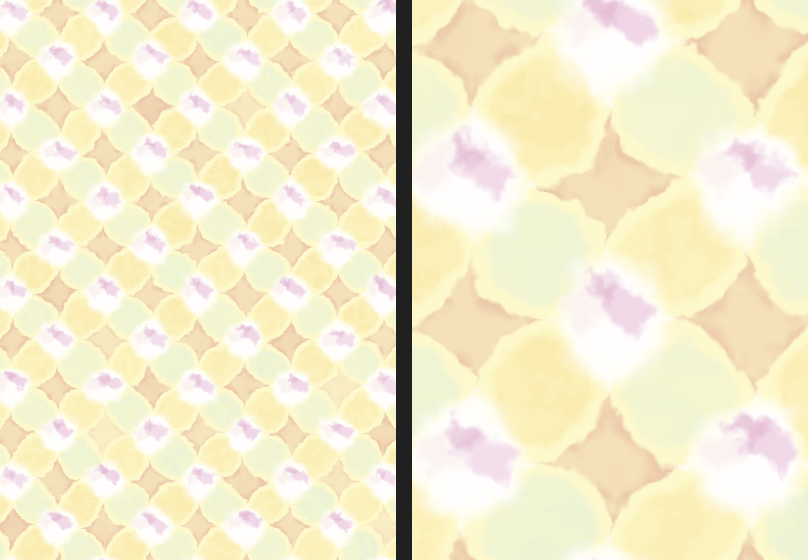
Left, the full canvas; right, a detail of the centre.
Give the GLSL for this pattern, as a Shadertoy shader.

```glsl
// Pastel watercolour lattice: yellow and green blobs between apricot and pink-white diamonds.

const float ROWS = 12.0;           // diamonds down the canvas, two rows per repeat
const float ROW_SHIFT = 0.3;       // vertical phase of the lattice
const float BLOB_POWER = 1.55;     // 1 = diamond, 2 = circle
const float BLOB_RADIUS = 0.5;
const float WOBBLE = 0.13;         // slow drift of the outlines
const float FRAY = 0.055;          // ragged paint edges
const float EDGE = 0.022;          // softness of a dry edge
const float BLEED = 0.16;          // softness of a wet edge

const vec3 PAPER = vec3(1.0, 0.997, 0.992);
const vec3 RIM = vec3(0.995, 0.975, 0.80);
const vec3 YELLOW = vec3(0.982, 0.925, 0.69);
const vec3 GREEN = vec3(0.925, 0.953, 0.835);
const vec3 APRICOT = vec3(0.958, 0.880, 0.725);
const vec3 RUST = vec3(0.922, 0.790, 0.665);
const vec3 PINK = vec3(0.940, 0.835, 0.900);
const vec3 ROSE = vec3(0.890, 0.725, 0.820);
const vec3 BLUSH = vec3(0.982, 0.940, 0.925);

vec2 hash2(vec2 p) {
    vec3 h = fract(p.xyx * vec3(0.1031, 0.1030, 0.0973));
    h += dot(h, h.yzx + 33.33);
    return fract((h.xx + h.yz) * h.zy);
}

float gradientDot(vec2 cell, vec2 f, vec2 corner) {
    float angle = 6.2832 * hash2(cell + corner).x;
    return dot(vec2(cos(angle), sin(angle)), f - corner);
}

float gradientNoise(vec2 p) {
    vec2 i = floor(p), f = fract(p);
    vec2 u = f * f * f * (f * (f * 6.0 - 15.0) + 10.0);
    float low = mix(gradientDot(i, f, vec2(0, 0)), gradientDot(i, f, vec2(1, 0)), u.x);
    float high = mix(gradientDot(i, f, vec2(0, 1)), gradientDot(i, f, vec2(1, 1)), u.x);
    return mix(low, high, u.y);
}

float fbm(vec2 p) {
    float sum = 0.0, amplitude = 1.0;
    for (int octave = 0; octave < 3; octave++) {
        sum += amplitude * gradientNoise(p);
        p = 2.03 * p + 17.3;
        amplitude *= 0.5;
    }
    return sum;
}

// Coverage of a soft tilted dab of paint
float dab(vec2 p, vec2 halfSize, float tilt, float softness) {
    float c = cos(tilt), s = sin(tilt);
    p = mat2(c, -s, s, c) * p;
    vec2 d = abs(p) - halfSize;
    float dist = length(max(d, 0.0)) + min(max(d.x, d.y), 0.0);
    return 1.0 - smoothstep(-softness, softness, dist);
}

void mainImage(out vec4 fragColor, in vec2 fragCoord) {
    vec2 p = (fragCoord - 0.5 * iResolution.xy) / iResolution.y * ROWS;
    p.y += ROW_SHIFT;

    // Hand-painted displacement
    vec2 drift = vec2(gradientNoise(1.3 * p + 40.0), gradientNoise(1.3 * p + 90.0));
    vec2 fray = vec2(fbm(6.0 * p + 140.0), fbm(6.0 * p + 190.0));
    float mottle = fbm(3.2 * p + 240.0);
    vec2 q = p + WOBBLE * drift + FRAY * fray;

    // Diamonds sit on whole coordinates, blobs on half coordinates
    vec2 diamond = floor(q + 0.5), blob = floor(q);
    vec2 inDiamond = q - diamond, inBlob = q - blob - 0.5;
    vec2 diamondVar = hash2(diamond + 300.0), blobVar = hash2(blob + 400.0);
    float wet = 0.5 + 0.5 * cos(3.14159 * q.x) * cos(3.14159 * q.y);

    vec2 powered = pow(max(abs(inBlob), 1e-4), vec2(BLOB_POWER));
    float edge = pow(powered.x + powered.y, 1.0 / BLOB_POWER) - BLOB_RADIUS;
    edge += 0.03 * (blobVar.y - 0.5);

    // Apricot diamonds with pigment gathered along their sides
    float pigment = (1.0 - smoothstep(0.0, 0.13, edge)) * smoothstep(-0.35, 0.3, mottle);
    pigment += 0.5 * smoothstep(0.6, 1.0, diamondVar.x) + 0.25 * mottle;
    vec3 apricot = mix(APRICOT, RUST, clamp(pigment, 0.0, 1.0));
    apricot = mix(apricot, RIM, 0.6 * smoothstep(0.82, 1.0, diamondVar.y));
    vec3 color = mix(apricot, PAPER, smoothstep(0.42, 0.58, wet));

    // Blobs: pale rim, tinted heart in two washes
    bool isGreen = mod(blob.x + blob.y, 2.0) > 0.5;
    vec3 tint = isGreen ? GREEN : YELLOW;
    tint = mix(tint, RIM, 0.35 * blobVar.x);
    float heart = 1.0 - smoothstep(-0.16, -0.06, edge + 0.05 * mottle);
    float wash = smoothstep(-0.05, 0.05, mottle + 0.4 * inBlob.y + 0.3 * inBlob.x);
    vec3 paint = mix(RIM, tint, heart * mix(0.72, 1.0, wash));
    float softness = mix(EDGE, BLEED, smoothstep(0.5, 0.72, wet));
    color = mix(color, paint, 1.0 - smoothstep(-softness, softness, edge));

    // Water spreading white out of every other diamond
    color = mix(color, PAPER, smoothstep(0.57, 0.86, wet + 0.06 * mottle));

    // Blush, pink and rose dabs above the middle of the white
    if (mod(diamond.x + diamond.y, 2.0) < 0.5) {
        vec2 d = inDiamond - 0.08 * (diamondVar - 0.5) + 0.03 * fray;
        float tilt = -0.55 + 0.5 * (diamondVar.x - 0.5);
        float strength = 0.75 + 0.25 * diamondVar.y;
        color = mix(color, BLUSH, 0.8 * dab(d - vec2(-0.22, 0.06), vec2(0.11, 0.12), -tilt, 0.06));
        color = mix(color, PINK, strength * dab(d - vec2(0.12, 0.08), vec2(0.19, 0.11), tilt, 0.045));
        color = mix(color, ROSE, 0.8 * strength * dab(d - vec2(-0.05, 0.2), vec2(0.11, 0.07), tilt, 0.05));
    }
    fragColor = vec4(clamp(color, 0.0, 1.0), 1.0);
}
```
